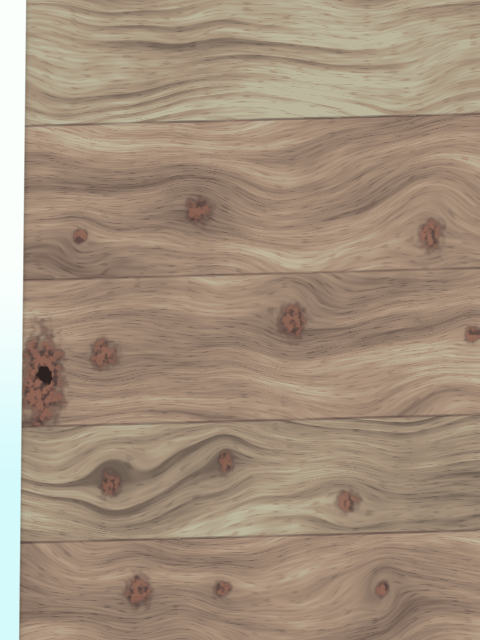
This texture is drawn by a Shadertoy shader. Its source:

```glsl
#define SEAM_TILT 0.027
#define RING_FREQ 40.0
#define RING_DEPTH 1.5
#define FIBRE_DEPTH 0.55
#define PORE_DEPTH 0.6
#define KNOTS_PER_PLANK 3
#define KNOT_SIZE 0.014
#define SEAM_WIDTH 0.0016

const vec3 DARK_WOOD  = vec3(0.44, 0.38, 0.34);
const vec3 MID_WOOD   = vec3(0.56, 0.49, 0.43);
const vec3 WARM_WOOD  = vec3(0.66, 0.58, 0.50);
const vec3 PALE_WOOD  = vec3(0.73, 0.71, 0.62);
const vec3 KNOT_RED   = vec3(0.55, 0.37, 0.31);
const vec3 KNOT_DARK  = vec3(0.29, 0.22, 0.21);
const vec3 WALL_WHITE = vec3(0.98, 1.00, 0.99);
const vec3 WALL_CYAN  = vec3(0.83, 0.98, 0.99);

// Plank borders from bottom to top, and the mean tone of each plank
const float BORDER[6] = float[6](-0.03, 0.151, 0.332, 0.561, 0.802, 1.02);
const float TONE[5] = float[5](1.6, 2.05, 1.85, 1.65, 2.5);

vec2 hash2(vec2 p) {
    vec3 q = fract(p.xyx * vec3(0.1031, 0.1030, 0.0973));
    q += dot(q, q.yzx + 33.33);
    return fract((q.xx + q.yz) * q.zy);
}

vec2 gradientAt(vec2 cell) {
    float a = 6.2832 * hash2(cell).x;
    return vec2(cos(a), sin(a));
}

// Gradient noise, roughly -1 to 1
float noise(vec2 p) {
    vec2 i = floor(p), f = p - i;
    vec2 u = f * f * f * (f * (f * 6.0 - 15.0) + 10.0);
    vec2 e = vec2(1.0, 0.0);
    float low  = mix(dot(gradientAt(i), f), dot(gradientAt(i + e), f - e), u.x);
    float high = mix(dot(gradientAt(i + e.yx), f - e.yx),
                     dot(gradientAt(i + 1.0), f - 1.0), u.x);
    return 1.4 * mix(low, high, u.y);
}

vec3 woodRamp(float t) {
    vec3 c = mix(DARK_WOOD, MID_WOOD, clamp(t, 0.0, 1.0));
    c = mix(c, WARM_WOOD, clamp(t - 1.0, 0.0, 1.0));
    return mix(c, PALE_WOOD, clamp(t - 2.0, 0.0, 1.0));
}

// Mottled red-brown fill for knots and bark; d is 1 on the outline
vec3 paintKnot(vec3 wood, vec2 p, float d, float strength) {
    float mottle = noise(p * vec2(110.0, 75.0)) + 0.5 * noise(p * 190.0);
    vec3 fill = mix(KNOT_RED, KNOT_DARK, smoothstep(-0.2, 0.7, mottle));
    wood = mix(wood, fill, strength * (1.0 - smoothstep(0.65, 1.1, d)));
    float rim = exp(-pow((d - 0.95) * 4.5, 2.0));
    return mix(wood, KNOT_DARK, 0.4 * strength * rim);
}

void mainImage(out vec4 fragColor, in vec2 fragCoord) {
    vec2 uv = fragCoord / iResolution.y;
    float px = 1.0 / iResolution.y;
    vec2 p = vec2(uv.x, uv.y - SEAM_TILT * uv.x);

    // Find the plank and the distance to the nearest seam
    int plank = 0;
    float seam = 1.0;
    for (int i = 1; i < 5; i++) {
        if (p.y > BORDER[i]) plank = i;
        seam = min(seam, abs(p.y - BORDER[i]));
    }
    float id = float(plank);
    float ringed = plank % 3 == 1 ? 1.0 : 0.0;
    float bottom = BORDER[plank], height = BORDER[plank + 1] - bottom;
    vec2 seed = vec2(17.3, 31.7) * (id + 1.0);

    // Bend the grain, then push it aside around the knots
    float v = p.y + mix(0.085, 0.045, ringed) * noise(p * vec2(3.2, 4.5) + seed);
    v += 0.012 * noise(p * vec2(8.0, 11.0) + seed);
    float knot = 9.0, halo = 0.0;
    for (int k = 0; k < KNOTS_PER_PLANK; k++) {
        if (plank == 4) break;
        vec2 h = hash2(seed + 5.7 * float(k));
        vec2 shape = hash2(seed.yx + 9.1 * float(k));
        vec2 centre = vec2(0.08 + 0.22 * (float(k) + h.x),
                           bottom + height * (0.18 + 0.5 * h.y));
        float size = KNOT_SIZE * (0.65 + 0.9 * shape.x);
        vec2 d = (p - centre) / (size * vec2(1.0, 0.8 + 0.6 * shape.y));
        float near = exp(-dot(d, d) / 9.0);
        v -= 0.8 * (p.y - centre.y) * near;
        halo = max(halo, near);
        knot = min(knot, length(d));
    }
    vec2 g = vec2(p.x, v) + seed;

    // Broad figure, streaks and fine fibres
    float tone = TONE[plank];
    tone += 1.0 * noise(g * vec2(3.5, 9.0));
    tone += 0.9 * noise(g * vec2(2.5, 32.0)) + 0.45 * noise(g * vec2(7.0, 85.0));
    tone += FIBRE_DEPTH * noise(g * vec2(24.0, 240.0));
    tone -= PORE_DEPTH * smoothstep(0.25, 0.65, noise(g * vec2(48.0, 310.0)));

    // Growth rings darken slowly and end sharply
    float ring = fract(v * RING_FREQ + 0.9 * noise(g * vec2(2.0, 13.0)));
    float late = smoothstep(0.35, 0.88, ring) * (1.0 - smoothstep(0.88, 1.0, ring));
    float patchy = smoothstep(-0.5, 0.5, noise(g * vec2(3.0, 16.0) + 4.0));
    tone -= RING_DEPTH * late * patchy * mix(0.3, 1.0, ringed);
    tone -= 0.5 * halo;

    vec3 color = woodRamp(tone);
    color *= mix(vec3(1.02, 0.985, 0.97), vec3(1.0, 1.0, 0.98), ringed);

    // Knots, and a tall bark patch at the left
    float rough = 0.3 * noise(p * 55.0) + 0.2 * noise(p * 120.0);
    color = paintKnot(color, p, knot + rough, 0.75);
    vec2 bark = (p - vec2(0.066, 0.405)) / vec2(0.033, 0.076);
    if (plank == 2) {
        color = paintKnot(color, p, length(bark) + rough, 0.85);
        float hole = length((bark - vec2(0.15, 0.1)) * vec2(2.8, 4.5)) + 1.5 * rough;
        color = mix(color, KNOT_DARK * 0.6, 1.0 - smoothstep(0.7, 1.1, hole));
    }

    // Seams
    float gap = 1.0 - smoothstep(0.3 * SEAM_WIDTH, SEAM_WIDTH + px, seam);
    color = mix(color, KNOT_DARK, gap * (0.4 + 0.25 * noise(p * vec2(14.0, 3.0))));

    // Bright wall beside the boards
    float edge = uv.x - mix(0.030, 0.041, uv.y);
    color *= 1.0 - 0.22 * exp(-max(edge, 0.0) / 0.003);
    vec3 wall = mix(WALL_CYAN, WALL_WHITE, smoothstep(0.2, 0.6, uv.y));
    color = mix(wall, color, smoothstep(-px, px, edge));

    fragColor = vec4(color, 1.0);
}
```
